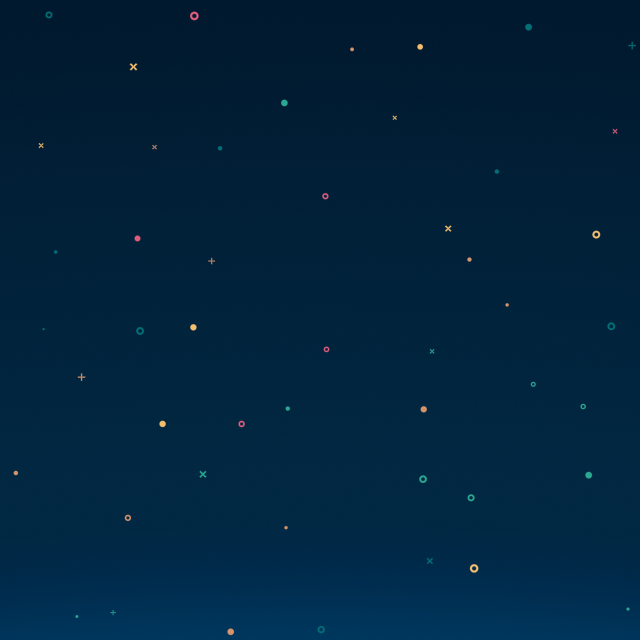
Give the GLSL for this background, as a Shadertoy shader.

```glsl
// Night-blue vertical gradient scattered with tiny dots, rings, pluses and crosses.

const float CELLS = 7.0;      // scatter cells per canvas height
const float SOFTNESS = 0.0007; // smallest edge blur, in canvas heights

vec3 hash3(vec2 p, float seed) {
    vec3 q = fract(vec3(p.xyx + seed) * vec3(0.1031, 0.1030, 0.0973));
    q += dot(q, q.yxz + 33.33);
    return fract((q.xxy + q.yzz) * q.zyx);
}

// Signed distances of the marks
float discDist(vec2 p, float r) { return length(p) - r; }

float ringDist(vec2 p, float r) { return abs(length(p) - 0.75 * r) - 0.26 * r; }

float boxDist(vec2 p, vec2 halfSize) {
    vec2 q = abs(p) - halfSize;
    return length(max(q, 0.0)) + min(max(q.x, q.y), 0.0);
}

float plusDist(vec2 p, float r, float thickness) {
    vec2 arm = vec2(r, thickness * r);
    return min(boxDist(p, arm), boxDist(p, arm.yx));
}

float crossDist(vec2 p, float r) {
    vec2 turned = vec2(p.x + p.y, p.y - p.x) * 0.70711;
    return plusDist(turned, r, 0.2);
}

// Shape picked by kind in 0..1, scaled by size in 0..1
float markDist(vec2 p, float kind, float size) {
    if (kind < 0.36) return discDist(p, mix(0.0013, 0.0053, size));
    if (kind < 0.65) return ringDist(p, mix(0.0038, 0.0068, size));
    if (kind < 0.83) return plusDist(p, mix(0.0038, 0.0076, size), 0.17);
    return crossDist(p, mix(0.0035, 0.0074, size));
}

vec3 markColor(float pick) {
    const vec3 YELLOW = vec3(0.96, 0.75, 0.43);
    const vec3 ORANGE = vec3(0.84, 0.58, 0.42);
    const vec3 PINK   = vec3(0.88, 0.36, 0.49);
    const vec3 GREEN  = vec3(0.17, 0.66, 0.57);
    const vec3 TEAL   = vec3(0.01, 0.43, 0.46);
    if (pick < 0.19) return YELLOW;
    if (pick < 0.39) return ORANGE;
    if (pick < 0.58) return PINK;
    if (pick < 0.79) return GREEN;
    return TEAL;
}

// Dark sky with a broad, slightly domed glow along the bottom
vec3 skyColor(vec2 uv, float centerX) {
    float dx = uv.x - centerX;
    float y = uv.y + 0.09 * dx * dx;
    vec3 sky = mix(vec3(0.006, 0.158, 0.262), vec3(0.004, 0.125, 0.220),
                   smoothstep(0.15, 0.75, y));
    sky = mix(sky, vec3(0.002, 0.098, 0.180), smoothstep(0.65, 1.0, y));
    sky = mix(sky, vec3(0.000, 0.165, 0.295), 1.0 - smoothstep(0.09, 0.20, y));
    return mix(sky, vec3(0.000, 0.215, 0.365), 1.0 - smoothstep(-0.01, 0.13, y));
}

// One jittered mark per cell, kept clear of the cell border
vec3 addMarks(vec3 base, vec2 uv, float blur) {
    vec2 cell = floor(uv * CELLS);
    vec3 place = hash3(cell, 4.7);
    vec3 style = hash3(cell, 61.3);
    vec2 center = (cell + mix(vec2(0.08), vec2(0.92), place.xy)) / CELLS;
    float d = markDist(uv - center, style.x, place.z);
    return mix(base, markColor(style.y), 1.0 - smoothstep(-blur, blur, d));
}

void mainImage(out vec4 fragColor, in vec2 fragCoord) {
    vec2 uv = fragCoord / iResolution.y;
    float centerX = 0.5 * iResolution.x / iResolution.y;
    float blur = max(0.75 / iResolution.y, SOFTNESS);

    vec3 color = addMarks(skyColor(uv, centerX), uv, blur);

    // Faint dither against banding
    color += (hash3(fragCoord, 9.1).x - 0.5) / 255.0;
    fragColor = vec4(color, 1.0);
}
```
